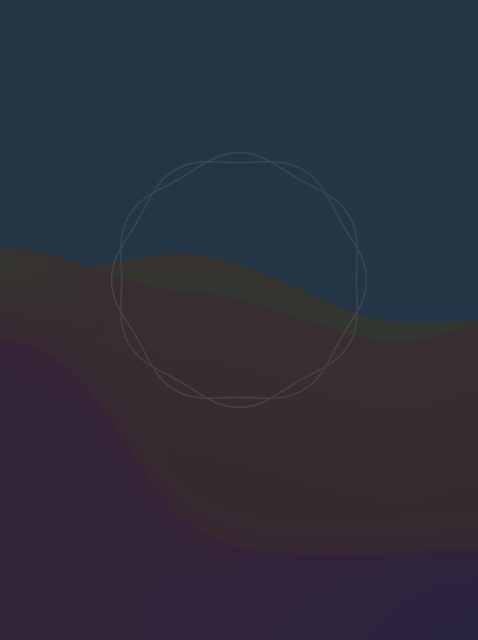
Reproduce this background procedurally as a Shadertoy shader.

```glsl
// Three dusky hills under a flat slate-blue sky, with a faint ring of two
// interlaced wavy circles. Each hill is a height curve filled with a gradient;
// the ring is a pair of polar curves in opposite phase.

// Height of the far olive ridge
float farRidge(float x) {
    float leftFall = max(0.383 - x, 0.0);
    return 0.603 - 0.65 * leftFall * leftFall
        - 0.108 * smoothstep(0.383, 0.86, x)
        + 0.004 * smoothstep(0.88, 1.0, x);
}

// Height of the broad brown hill
float middleRidge(float x) {
    float rightRise = max(x - 0.8, 0.0) / 0.2;
    return 0.613 - 0.068 * smoothstep(0.0, 0.4, x)
        - 0.081 * smoothstep(0.38, 0.86, x)
        + 0.035 * rightRise * rightRise;
}

// Height of the near purple slope
float nearRidge(float x) {
    return 0.131 + 0.35 / (1.0 + exp((x - 0.265) / 0.075))
        + 0.011 * smoothstep(0.7, 1.0, x);
}

// Coverage of a thin wavy circle with six lobes
float wavyCircle(vec2 p, float wave, float pixel) {
    float radius = 0.256 + wave * cos(6.0 * atan(p.y, p.x));
    float d = abs(length(p) - radius);
    return 1.0 - smoothstep(0.0, 0.0009 + pixel, d);
}

void mainImage(out vec4 fragColor, in vec2 fragCoord) {
    vec2 uv = fragCoord / iResolution.xy;
    float edge = 0.8 / iResolution.y;

    // Sky
    vec3 color = mix(vec3(0.135, 0.202, 0.272), vec3(0.143, 0.210, 0.275), uv.y);

    // Far hill, browner at its crest and greener to the right
    float depth = farRidge(uv.x) - uv.y;
    vec3 olive = mix(vec3(0.215, 0.200, 0.185), vec3(0.196, 0.213, 0.188),
                     smoothstep(0.0, 0.06, depth));
    olive = mix(olive, vec3(0.190, 0.218, 0.195), 0.7 * smoothstep(0.5, 0.8, uv.x));
    color = mix(color, olive, smoothstep(-edge, edge, depth));

    // Middle hill, olive at the upper left and redder toward its foot
    depth = middleRidge(uv.x) - uv.y;
    float aboveNear = uv.y - nearRidge(uv.x);
    vec3 brown = mix(vec3(0.220, 0.178, 0.196), vec3(0.213, 0.166, 0.192),
                     smoothstep(0.0, 0.3, depth));
    float oliveTint = (1.0 - smoothstep(0.0, 0.3, uv.x)) * (1.0 - smoothstep(0.0, 0.16, depth));
    brown = mix(brown, vec3(0.207, 0.202, 0.181), oliveTint);
    vec3 maroon = vec3(0.226, 0.136, 0.206);
    brown = mix(brown, maroon, 0.4 * exp(-max(aboveNear, 0.0) / 0.025));
    color = mix(color, brown, smoothstep(-edge, edge, depth));

    // Near slope, maroon along the rim and bluer at the lower right
    vec3 purple = mix(vec3(0.198, 0.142, 0.222), vec3(0.168, 0.140, 0.248),
                      smoothstep(0.1, 1.1, uv.x + 0.25 * (0.2 - uv.y)));
    float rim = exp(-max(-aboveNear, 0.0) / 0.04) * (1.0 - 0.6 * smoothstep(0.3, 0.6, uv.x));
    purple = mix(purple, maroon, 0.85 * rim);
    float softness = edge + 0.004 * smoothstep(0.05, 0.25, uv.x);
    color = mix(color, purple, smoothstep(-softness, softness, -aboveNear));

    // Ring, teal against the sky and rosy grey below
    vec2 p = (uv - vec2(0.5, 0.5625)) * vec2(1.0, iResolution.y / iResolution.x);
    float pixel = 1.0 / iResolution.x;
    float ring = max(wavyCircle(p, 0.0105, pixel), wavyCircle(p, -0.0105, pixel));
    vec3 lineColor = mix(vec3(0.33, 0.28, 0.30), vec3(0.20, 0.33, 0.35),
                         smoothstep(-0.12, 0.1, p.y));
    color = mix(color, lineColor, 0.75 * ring);

    fragColor = vec4(color, 1.0);
}
```
